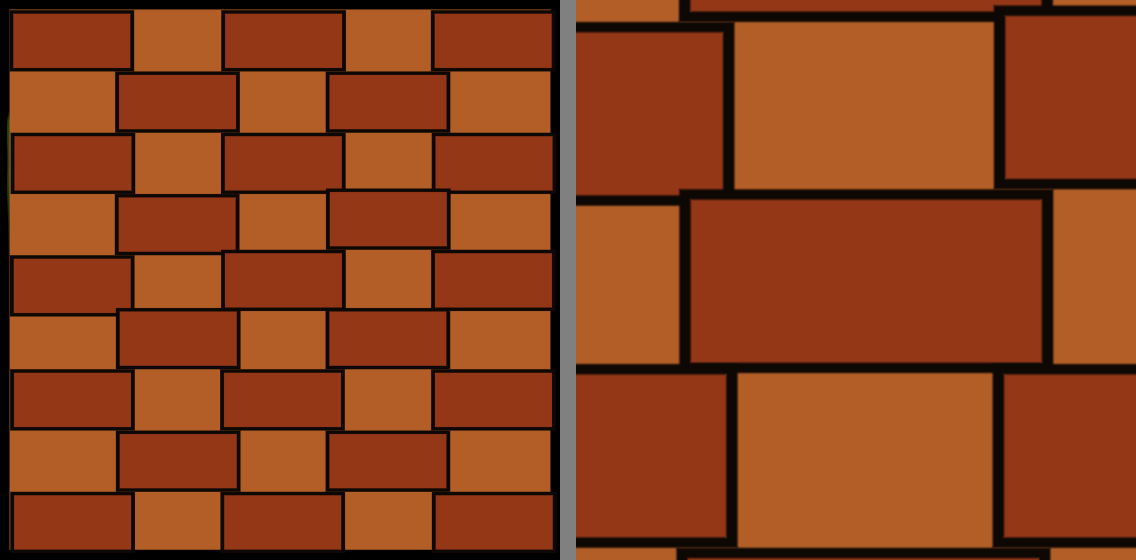
Left: the whole. Right: its middle third, enlarged.
Write a three.js fragment shader that draws this pattern.

```glsl
// Hand-laid wall of dark-outlined red bricks alternating with orange blocks, in a black frame.
varying vec2 vUv;

const float ROWS = 9.0;
const float COLUMNS = 5.0;
const vec2 FIRST_CENTER = vec2(0.1294, 0.0729);
const vec2 PITCH = vec2(0.188, 0.1094);
const vec2 BRICK_HALF = vec2(0.1045, 0.0485);
const vec2 OUTLINE_HALF = vec2(0.1113, 0.0547);
const vec2 WALL_CENTER = vec2(0.5, 0.4993);
const vec2 WALL_HALF = vec2(0.483, 0.4824);
const float ROW_SLIP = 0.0098;
const float JITTER = 0.0022;

const vec3 FRAME_BLACK = vec3(0.0);
const vec3 OUTLINE_INK = vec3(0.055, 0.03, 0.014);
const vec3 BRICK_RED = vec3(0.58, 0.215, 0.09);
const vec3 BLOCK_ORANGE = vec3(0.70, 0.37, 0.15);
const vec3 MOSS_GREEN = vec3(0.16, 0.27, 0.03);

float hash(vec2 cell) {
  return fract(sin(dot(cell, vec2(12.99, 78.23))) * 437.58);
}

float boxDistance(vec2 p, vec2 halfSize) {
  vec2 d = abs(p) - halfSize;
  return length(max(d, 0.0)) + min(max(d.x, d.y), 0.0);
}

float coverage(float dist, float blur) {
  return 1.0 - smoothstep(-blur, blur, dist);
}

// Rows run downward; the lower rows ride up, starting on the right side.
vec2 brickCenter(vec2 cell) {
  float slips = cell.y > 4.5 ? 1.55 : step(2.5, cell.y) * step(1.5, cell.x);
  vec2 center = FIRST_CENTER + cell * PITCH;
  center.x += (hash(cell) - 0.5) * JITTER;
  center.y -= slips * ROW_SLIP;
  return center;
}

vec3 drawBrick(vec3 base, vec2 p, float blur) {
  vec3 outlined = mix(base, OUTLINE_INK, coverage(boxDistance(p, OUTLINE_HALF), blur));
  return mix(outlined, BRICK_RED, coverage(boxDistance(p, BRICK_HALF), blur));
}

// Thin tapering sliver of moss along the left edge.
float mossAmount(vec2 p, float blur) {
  float taper = smoothstep(0.19, 0.22, p.y) * (1.0 - smoothstep(0.3, 0.52, p.y));
  float width = 0.0025 * taper + 0.0004 * sin(p.y * 60.0);
  return taper * coverage(abs(p.x - 0.0155) - width, blur);
}

void main() {
  vec2 p = vec2(vUv.x, 1.0 - vUv.y);
  float blur = max(fwidth(vUv.x) * 0.7, 0.0012);

  // Frame, moss and orange ground
  vec3 color = mix(FRAME_BLACK, MOSS_GREEN, mossAmount(p, blur));
  float wall = coverage(boxDistance(p - WALL_CENTER, WALL_HALF), blur);
  color = mix(color, BLOCK_ORANGE, wall);

  // Checkerboard of bricks, each row overlapping the one above
  for (float row = 0.0; row < ROWS; row++) {
    for (float column = 0.0; column < COLUMNS; column++) {
      if (mod(row + column, 2.0) > 0.5) continue;
      color = drawBrick(color, p - brickCenter(vec2(column, row)), blur);
    }
  }

  gl_FragColor = vec4(color, 1.0);
}
```
